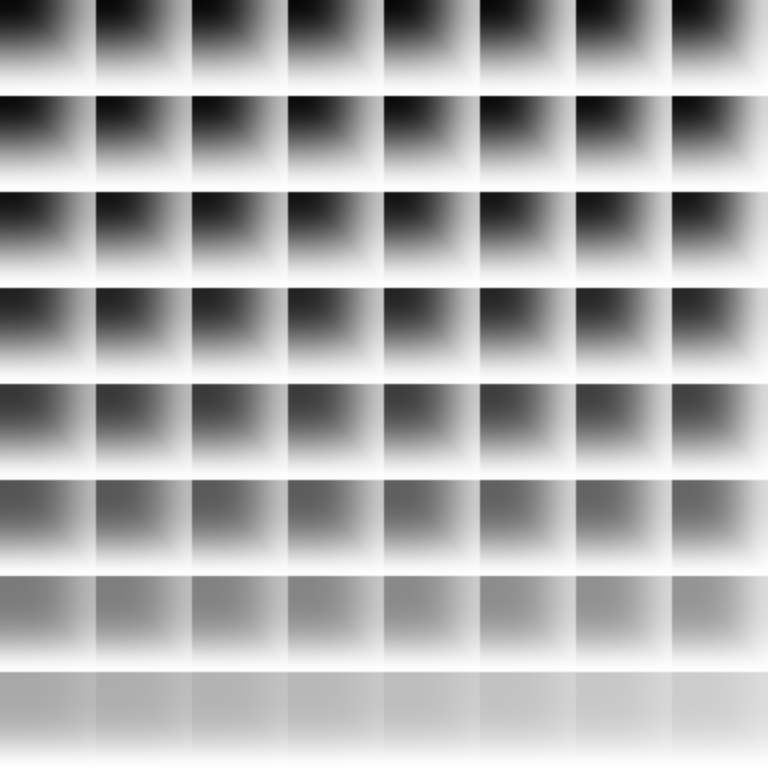
This pattern is drawn by a WebGL 1 fragment shader. Its source:

```glsl
precision highp float;

uniform vec2 u_resolution;

const float CELLS = 8.0;            // repeats across and down
const float DARKEST = 0.03;         // dark corner of the top row
const float ROW_LIFT = 0.63;        // lightening of that corner, top to bottom
const float COLUMN_LIFT = 0.14;     // extra lightening towards the right
const float ROW_CURVE = 2.2;
const float RIGHT_TONE = 0.69;      // upper right corner of a cell
const float RIGHT_COLUMN_LIFT = 0.14;
const float RIGHT_ROW_LIFT = 0.03;
const float PAPER = 0.995;          // foot of every cell
const vec2 FALLOFF_TOP = vec2(1.5, 1.08);
const vec2 FALLOFF_BOTTOM = vec2(2.0, 2.2);
const float CREASE_SOFTNESS = 0.72; // 0 = sharp diagonal, 1 = none
const float SEAM_BLUR = 0.003;      // width of the softened cell borders
const int SAMPLES = 4;              // smoothing samples per axis

// Dark corner fading to a grey right side and a white foot.
float cellTone(vec2 local, float corner, float right, vec2 falloff) {
  vec2 fade = smoothstep(0.0, 1.0, pow(local, falloff));
  float down = mix(corner, PAPER, fade.y);
  float rightSide = mix(right, PAPER, fade.y);
  float across = mix(corner, rightSide, fade.x);
  float creased = max(across, down);
  float blended = mix(down, rightSide, fade.x);
  return mix(creased, blended, CREASE_SOFTNESS);
}

// Grid measured from the upper left; lower rows are paler and flatter.
float gridTone(vec2 uv) {
  vec2 grid = clamp(vec2(uv.x, 1.0 - uv.y), 0.0, 0.9999) * CELLS;
  vec2 place = floor(grid) / (CELLS - 1.0);
  float lift = ROW_LIFT + COLUMN_LIFT * place.x;
  float corner = DARKEST + lift * pow(place.y, ROW_CURVE);
  float right = RIGHT_TONE + RIGHT_COLUMN_LIFT * place.x
              + RIGHT_ROW_LIFT * place.y;
  vec2 falloff = mix(FALLOFF_TOP, FALLOFF_BOTTOM, place.y * place.y);
  return cellTone(fract(grid), corner, max(right, corner), falloff);
}

void main() {
  // Average a small grid of samples to smooth the cell borders.
  vec2 uv = gl_FragCoord.xy / u_resolution;
  vec2 span = max(vec2(SEAM_BLUR), 1.0 / u_resolution);
  float tone = 0.0;
  for (int i = 0; i < SAMPLES; i++) {
    for (int j = 0; j < SAMPLES; j++) {
      vec2 offset = (vec2(float(i), float(j)) + 0.5) / float(SAMPLES) - 0.5;
      tone += gridTone(uv + offset * span);
    }
  }
  tone /= float(SAMPLES * SAMPLES);
  gl_FragColor = vec4(vec3(tone), 1.0);
}
```
